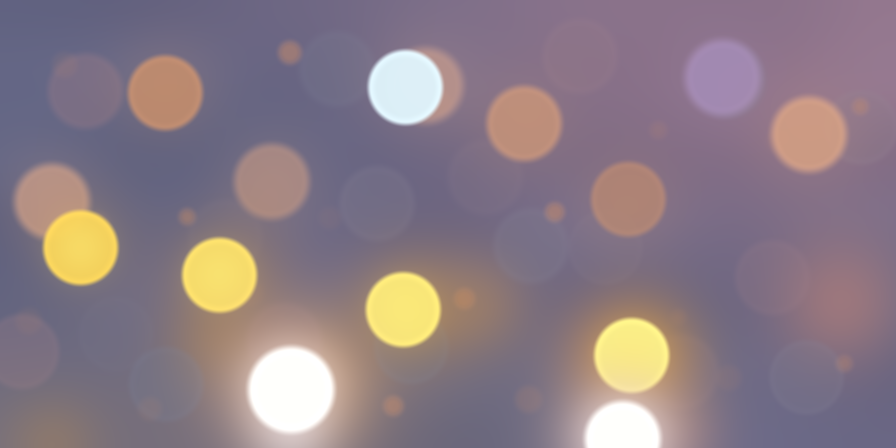
A Shadertoy shader for this background:

```glsl
// Out-of-focus evening lights: yellow, peach and white bokeh discs over a blue-mauve haze.
#define RADIUS 0.083
#define EDGE 0.007
#define GLOWS 7
#define FAINT_DISCS 18
#define SPECKS 20
#define PEACH_DISCS 8
#define YELLOW_DISCS 4
#define BLUE_HAZE vec3(0.38, 0.39, 0.51)
#define MAUVE_HAZE vec3(0.57, 0.46, 0.55)
#define AMBER vec3(0.82, 0.58, 0.25)
#define PEACH vec3(0.83, 0.62, 0.50)
#define YELLOW vec3(0.98, 0.83, 0.34)

vec3 hash3(float n) {
    vec3 p = fract(vec3(n) * vec3(0.1031, 0.1030, 0.0973));
    p += dot(p, p.yxz + 33.33);
    return fract((p.xxy + p.yzz) * p.zyx);
}

float valueNoise(vec2 p) {
    vec2 i = floor(p), f = fract(p);
    f = f * f * (3.0 - 2.0 * f);
    float n = i.x + 57.0 * i.y + 300.0;
    return mix(mix(hash3(n).x, hash3(n + 1.0).x, f.x),
               mix(hash3(n + 57.0).x, hash3(n + 58.0).x, f.x), f.y);
}

// Evenly spread columns with jitter; heights follow the golden ratio.
vec2 scatter(float i, float count, vec2 band, vec3 rnd) {
    float x = (i + 0.5 + 0.7 * (rnd.x - 0.5)) / count;
    float y = fract(i * 0.618 + 0.3 * rnd.y);
    return vec2(2.0 * x, mix(band.x, band.y, y));
}

float glow(vec2 d, float size) {
    return exp(-dot(d, d) / (size * size));
}

// Lens disc with a slightly brighter rim.
vec3 addDisc(vec3 base, vec2 d, float r, float soft, vec3 tint, float alpha) {
    float dist = length(d);
    float rim = smoothstep(0.75, 0.97, dist / r);
    float mask = 1.0 - smoothstep(r - soft, r + soft, dist);
    return mix(base, tint * (1.0 + 0.05 * rim), mask * alpha);
}

vec3 haze(vec2 p) {
    float cloud = valueNoise(p * vec2(1.7, 3.0) + 4.0) - 0.5;
    float mauve = smoothstep(0.4, 1.9, p.x) * smoothstep(0.2, 0.9, p.y);
    vec3 col = mix(BLUE_HAZE, MAUVE_HAZE, clamp(mauve + 0.35 * cloud + 0.1, 0.0, 1.0));
    float olive = (1.0 - smoothstep(0.0, 0.45, p.y)) * (1.0 - smoothstep(0.6, 1.6, p.x));
    col = mix(col, vec3(0.49, 0.45, 0.45), 0.55 * olive);
    return col + 0.04 * (valueNoise(p * vec2(3.0, 6.0) + 11.0) - 0.5);
}

void mainImage(out vec4 fragColor, in vec2 fragCoord) {
    // Height runs 0..1; the layout is two units wide and centred.
    vec2 p = fragCoord / iResolution.y;
    p.x += 1.0 - 0.5 * iResolution.x / iResolution.y;
    vec3 col = haze(p);

    // Broad warm glows near the ground, turning coral to the right
    for (int i = 0; i < GLOWS; i++) {
        vec3 rnd = hash3(float(i) + 11.0);
        vec2 c = scatter(float(i), float(GLOWS), vec2(0.0, 0.34), rnd);
        vec3 tint = mix(AMBER, vec3(0.78, 0.52, 0.46), smoothstep(0.9, 1.7, c.x));
        col = mix(col, tint, (0.2 + 0.35 * rnd.z) * glow(p - c, 0.1 + 0.06 * rnd.y));
    }

    // Barely visible discs
    for (int i = 0; i < FAINT_DISCS; i++) {
        vec3 rnd = hash3(float(i) + 41.0);
        vec2 c = scatter(float(i), float(FAINT_DISCS), vec2(0.05, 0.9), rnd);
        vec3 tint = mix(vec3(0.44, 0.48, 0.57), vec3(0.68, 0.50, 0.52), rnd.z);
        col = addDisc(col, p - c, RADIUS, EDGE * (1.0 + rnd.x), tint, 0.1 + 0.22 * rnd.y);
    }

    // Small soft specks
    for (int i = 0; i < SPECKS; i++) {
        vec3 rnd = hash3(float(i) + 83.0);
        vec2 c = scatter(float(i), float(SPECKS), vec2(0.03, 0.97), rnd);
        vec3 tint = vec3(0.76, 0.54, 0.43);
        float alpha = 0.08 + 0.5 * rnd.z * rnd.z;
        col = addDisc(col, p - c, 0.014 + 0.015 * rnd.y, 0.012, tint, alpha);
    }

    // Peach, orange and lilac discs across the upper half
    for (int i = 0; i < PEACH_DISCS; i++) {
        vec3 rnd = hash3(float(i) + 127.0);
        vec2 c = scatter(float(i), float(PEACH_DISCS), vec2(0.5, 0.84), rnd);
        vec3 tint = mix(vec3(0.78, 0.54, 0.38), PEACH + vec3(0.04, 0.06, 0.09), rnd.z);
        tint = i == 6 ? vec3(0.65, 0.55, 0.72) : tint;
        col = mix(col, tint, 0.18 * glow(p - c, 0.12));
        col = addDisc(col, p - c, RADIUS, EDGE * (1.0 + 1.5 * rnd.z), tint, 0.45 + 0.45 * rnd.y);
    }

    // Yellow lamps descending to the right, each brighter than the last
    for (int i = 0; i < YELLOW_DISCS; i++) {
        float k = float(i);
        vec3 rnd = hash3(k + 171.0);
        vec2 c = vec2(0.18 + 0.26 * k + 0.05 * k * k, 0.46 - 0.085 * k + 0.05 * (rnd.y - 0.5));
        vec3 tint = mix(YELLOW, vec3(1.0, 0.97, 0.54), k / 3.0);
        col = mix(col, AMBER, (0.15 + 0.17 * k) * glow(p - c - vec2(0.02, 0.0), 0.13));
        col = addDisc(col, p - c, RADIUS, EDGE, tint, 0.94);
        col = mix(col, vec3(1.0, 0.94, 0.48), 0.35 * glow(p - c, 0.06));
    }

    // White lamps by the lower edge, with light spilling downwards
    for (int i = 0; i < 2; i++) {
        float k = float(i);
        vec2 d = p - vec2(0.65 + 0.74 * k, 0.13 - 0.11 * k);
        col = mix(col, vec3(0.90, 0.70, 0.60), 0.6 * glow(d, 0.15));
        vec2 spill = vec2(d.x, d.y * (d.y < 0.0 ? 0.5 : 1.0));
        col = mix(col, vec3(0.96, 0.94, 0.97), 0.75 * glow(spill, 0.1));
        col = addDisc(col, d, RADIUS + 0.012 * (1.0 - k), EDGE * 1.6, vec3(1.0, 1.0, 0.99), 1.0);
    }

    // Cool white lamp high up
    vec2 d = p - vec2(0.905, 0.805);
    col = addDisc(col, d, RADIUS, EDGE, vec3(0.87, 0.95, 0.98), 0.97);
    fragColor = vec4(clamp(col, 0.0, 1.0), 1.0);
}
```
